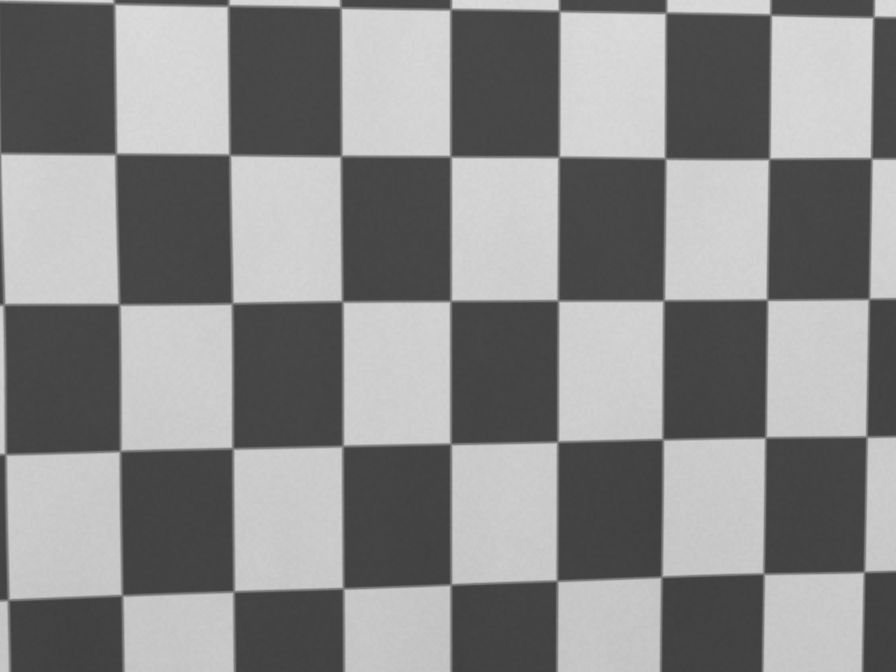
Give the GLSL for this pattern, as a Shadertoy shader.

```glsl
// Grey checkerboard printed on paper, seen slightly askew, with soft seams and grain.

const vec3 LIGHT_TOP = vec3(0.842);
const vec3 LIGHT_BOTTOM = vec3(0.772);
const vec3 DARK_TOP = vec3(0.285);
const vec3 DARK_BOTTOM = vec3(0.258);
const vec3 SEAM_GREY = vec3(0.47);

const vec2 BOARD_CENTER = vec2(0.504, 0.451);  // corner nearest the middle, from top left
const vec2 CENTER_INDEX = vec2(4.0, 2.008);    // column and row at that corner
const vec2 CELL_COUNT = vec2(8.30, 4.68);      // cells per canvas width and height
const vec2 CELL_GROWTH = vec2(0.602, 0.17);    // change of cell size along each axis
const vec2 KEYSTONE = vec2(0.028, 0.082);      // change of cell size across each axis
const float ROW_TILT = 0.05;
const float PAPER_WAVE = 0.016;                // bend of the sheet, in cells

const float SEAM_HALF_WIDTH = 0.0018;          // in canvas heights
const float EDGE_SOFTNESS = 0.0021;
const float SEAM_STRENGTH = 0.8;
const float GRAIN_SCALE = 210.0;
const float GRAIN_AMOUNT = 0.035;
const float MOTTLE_AMOUNT = 0.035;
const float CELL_VARIATION = 0.012;

float hash(vec2 p) {
    vec3 q = fract(vec3(p.xyx) * 0.1031);
    q += dot(q, q.yzx + 33.33);
    return fract((q.x + q.y) * q.z);
}

float valueNoise(vec2 p) {
    vec2 i = floor(p);
    vec2 f = fract(p);
    f = f * f * (3.0 - 2.0 * f);
    return mix(mix(hash(i), hash(i + vec2(1, 0)), f.x),
               mix(hash(i + vec2(0, 1)), hash(i + vec2(1, 1)), f.x), f.y);
}

// Sum of octaves, centred on zero
float fbm(vec2 p) {
    float sum = 0.0;
    float gain = 0.5;
    for (int i = 0; i < 3; i++) {
        sum += gain * (valueNoise(p) - 0.5);
        p = p * 2.03 + 17.0;
        gain *= 0.5;
    }
    return sum;
}

// Canvas position (top left origin) to column and row
vec2 boardCoord(vec2 uv) {
    vec2 d = uv - BOARD_CENTER;
    vec2 g = d;
    g.x *= 1.0 + KEYSTONE.x * d.y;
    g = CELL_COUNT * g + CELL_GROWTH * g * g;
    g.y = g.y * (1.0 + KEYSTONE.y * d.x) + ROW_TILT * d.x;
    vec2 wave = vec2(valueNoise(uv * 4.0 + 3.0), valueNoise(uv * 5.0 + 41.0)) - 0.5;
    return CENTER_INDEX + g + PAPER_WAVE * wave;
}

void mainImage(out vec4 fragColor, in vec2 fragCoord) {
    vec2 uv = fragCoord / iResolution.xy;
    uv.y = 1.0 - uv.y;
    float aspect = iResolution.x / iResolution.y;
    vec2 paper = uv * vec2(aspect, 1.0);

    // Signed distance to the nearest seam on each axis, alternating by cell
    vec2 board = boardCoord(uv);
    vec2 cellSize = vec2(aspect, 1.0) / CELL_COUNT;
    vec2 edge = (0.5 - abs(mod(board + 0.5, 2.0) - 1.0)) * cellSize;
    float soft = max(EDGE_SOFTNESS, 0.8 / iResolution.y);

    // Checker tones, lit from the top
    vec2 side = smoothstep(-soft, soft, edge) * 2.0 - 1.0;
    float darkness = 0.5 + 0.5 * side.x * side.y;
    vec3 light = mix(LIGHT_TOP, LIGHT_BOTTOM, uv.y);
    vec3 dark = mix(DARK_TOP, DARK_BOTTOM, uv.y);
    vec3 color = mix(light, dark, darkness);

    // Grey seams
    float seamDistance = min(abs(edge.x), abs(edge.y));
    float seam = 1.0 - smoothstep(SEAM_HALF_WIDTH - soft, SEAM_HALF_WIDTH + soft, seamDistance);
    color = mix(color, SEAM_GREY, seam * SEAM_STRENGTH);

    // Uneven print: cell tone, broad mottling and paper grain
    float tone = CELL_VARIATION * (hash(floor(board) + 20.0) - 0.5);
    tone += MOTTLE_AMOUNT * fbm(paper * vec2(9.0, 4.0));
    tone += GRAIN_AMOUNT * fbm(paper * GRAIN_SCALE);
    color += tone * mix(1.0, 0.6, darkness);

    fragColor = vec4(color, 1.0);
}
```
